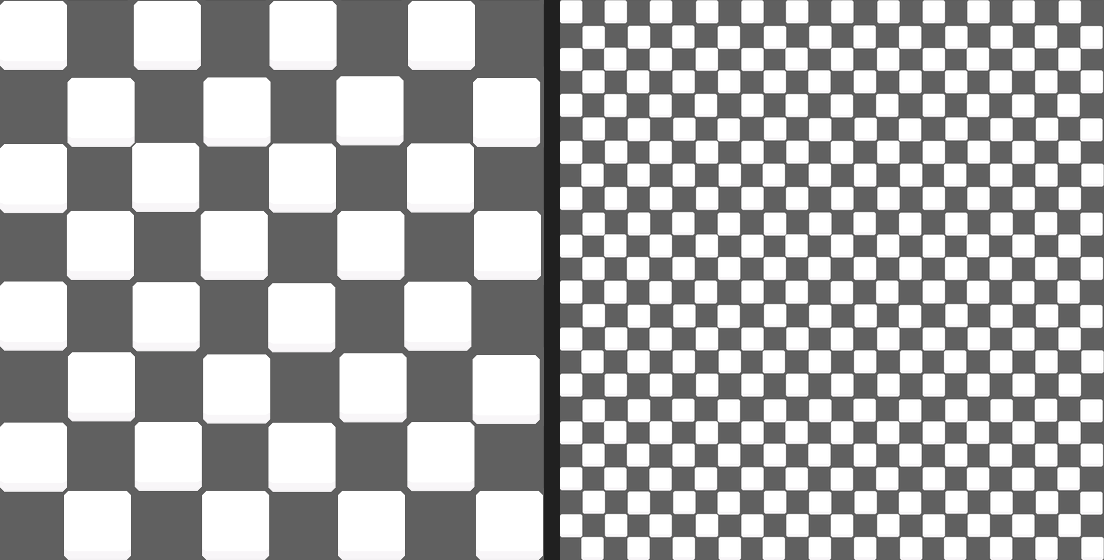
Left, the tile; right, the same tile 3 across and 3 down.
A Shadertoy shader for this pattern:

```glsl
// Checkerboard of slightly shifted white keycap tiles on dark grey, seamless.
#define REPEATS 8.0                     // cells across and down
#define TILE_SIZE vec2(0.987, 0.988)    // tile extent, in cells
#define CORNER_CUT 0.062                // chamfer leg, in cell heights
#define OUTLINE 0.014                   // dark rim width
#define LIP 0.125                       // height of the shaded lower lip
#define SHIFT_X 0.065                   // largest shift to the left
#define SHIFT_Y 0.062                   // mean row sag at its peak
#define GROUND vec3(0.378)
#define RIM vec3(0.34)
#define FACE vec3(1.0)
#define LIP_COLOR vec3(0.972, 0.965, 0.972)

const float PI = 3.14159;

float hash(vec2 p) {
    return fract(sin(dot(p, vec2(127.1, 311.7))) * 43758.5453);
}

// Shift of a tile: random to the left, sagging in waves over the rows.
// The first column and the first and last rows stay aligned.
vec2 tileShift(vec2 id) {
    float angle = 2.0 * PI * id.y / REPEATS;
    float wave = sin(angle) * sin(angle) * step(id.y, REPEATS - 1.5);
    float sag = SHIFT_Y * (1.0 - 0.42 * sin(angle)) + 0.05 * (hash(id + 3.7) - 0.5);
    float left = SHIFT_X * hash(id + 11.3) * step(0.5, id.x);
    return -vec2(left, wave * sag);
}

// Signed distance to a box with chamfered corners.
float chamferBox(vec2 p, vec2 halfSize, float cut) {
    vec2 q = abs(p) - halfSize;
    return max(max(q.x, q.y), (q.x + q.y + cut) * 0.7071);
}

// Tile face with a faintly shaded lip that turns up at both sides.
vec3 tileColor(vec2 p, vec2 halfSize, float aa) {
    float height = p.y + halfSize.y;
    float side = smoothstep(0.85, 0.98, abs(p.x) / halfSize.x);
    float lip = 1.0 - smoothstep(-aa, aa, height - LIP - 0.025 * side);
    float base = 1.0 - smoothstep(0.01, 0.03, height);
    return mix(FACE, LIP_COLOR - 0.02 * base, lip);
}

void mainImage(out vec4 fragColor, in vec2 fragCoord) {
    vec2 grid = fragCoord / iResolution.xy * REPEATS;
    vec2 scale = vec2(iResolution.x / iResolution.y, 1.0);
    vec2 halfSize = 0.5 * TILE_SIZE * scale;
    float aa = 0.5 * REPEATS / iResolution.y;

    // Nearest tile among the neighbouring cells, with wrapped ids
    float nearest = 1e3;
    vec2 local = vec2(0.0);
    for (int j = -1; j <= 1; j++)
    for (int i = -1; i <= 1; i++) {
        vec2 cell = floor(grid) + vec2(i, j);
        vec2 id = mod(cell, REPEATS);
        if (mod(id.x + id.y, 2.0) < 0.5) continue;
        vec2 center = cell + 0.5 * TILE_SIZE + tileShift(id);
        vec2 p = (grid - center) * scale;
        float d = chamferBox(p, halfSize, CORNER_CUT);
        if (d < nearest) {
            nearest = d;
            local = p;
        }
    }

    // Ground, rim, then tile
    vec3 color = mix(RIM, GROUND, smoothstep(-aa, aa, nearest - OUTLINE));
    float cover = 1.0 - smoothstep(-aa, aa, nearest);
    color = mix(color, tileColor(local, halfSize, aa), cover);
    fragColor = vec4(color, 1.0);
}
```
